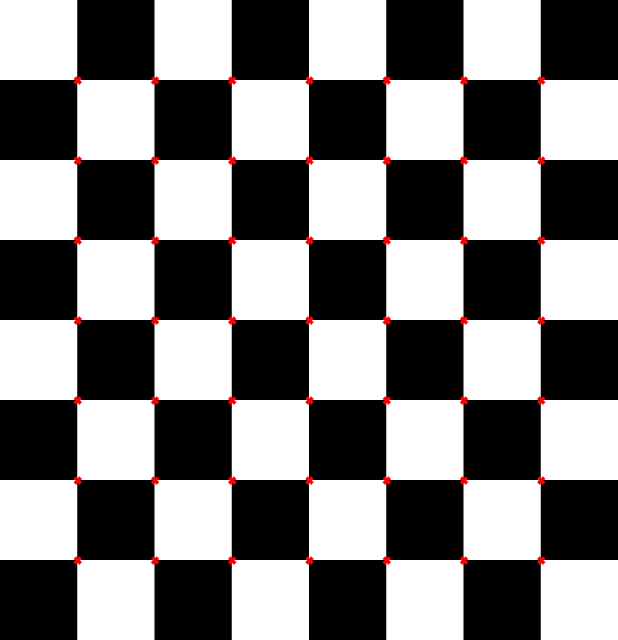
This pattern is drawn by a Shadertoy shader. Its source:

```glsl
// An 8 by 8 black and white checkerboard with a small red diagonal cross on
// every interior corner. Squares come from the product of two smoothed square
// waves; crosses are two rotated boxes repeated around the nearest corner.

const float CELLS = 8.0;
const vec3 BLACK = vec3(0.0);
const vec3 WHITE = vec3(1.0);
const vec3 RED = vec3(1.0, 0.0, 0.0);

// Cross sizes, in units of the canvas height
const float ARM_LENGTH = 0.0065;
const float ARM_HALF_WIDTH = 0.0028;
const vec2 CROSS_OFFSET = vec2(0.0008, -0.0009);

// Square wave of period 2: +1 in even cells, -1 in odd, blended over one pixel
vec2 squareWave(vec2 x, vec2 pixel) {
    vec2 edgeDistance = 0.5 - abs(mod(x + 0.5, 2.0) - 1.0);
    return clamp(2.0 * edgeDistance / pixel, -1.0, 1.0);
}

float boxDistance(vec2 p, vec2 halfSize) {
    vec2 d = abs(p) - halfSize;
    return length(max(d, 0.0)) + min(max(d.x, d.y), 0.0);
}

// Union of two perpendicular bars along the diagonals
float diagonalCross(vec2 p, float armLength, float halfWidth) {
    vec2 q = vec2(p.x + p.y, p.y - p.x) * sqrt(0.5);
    vec2 bar = vec2(armLength, halfWidth);
    return min(boxDistance(q, bar), boxDistance(q, bar.yx));
}

void mainImage(out vec4 fragColor, in vec2 fragCoord) {
    vec2 grid = fragCoord / iResolution.xy * CELLS;
    float pixel = 1.0 / iResolution.y;

    // Checkerboard, black at the lower left
    vec2 wave = squareWave(grid, CELLS / iResolution.xy);
    vec3 color = mix(BLACK, WHITE, 0.5 - 0.5 * wave.x * wave.y);

    // Crosses on interior corners only
    vec2 corner = clamp(round(grid), 1.0, CELLS - 1.0);
    vec2 cellSize = iResolution.xy / (iResolution.y * CELLS);
    vec2 local = (grid - corner) * cellSize - CROSS_OFFSET;
    float d = diagonalCross(local, ARM_LENGTH, ARM_HALF_WIDTH);
    color = mix(color, RED, clamp(0.5 - d / pixel, 0.0, 1.0));

    fragColor = vec4(color, 1.0);
}
```
